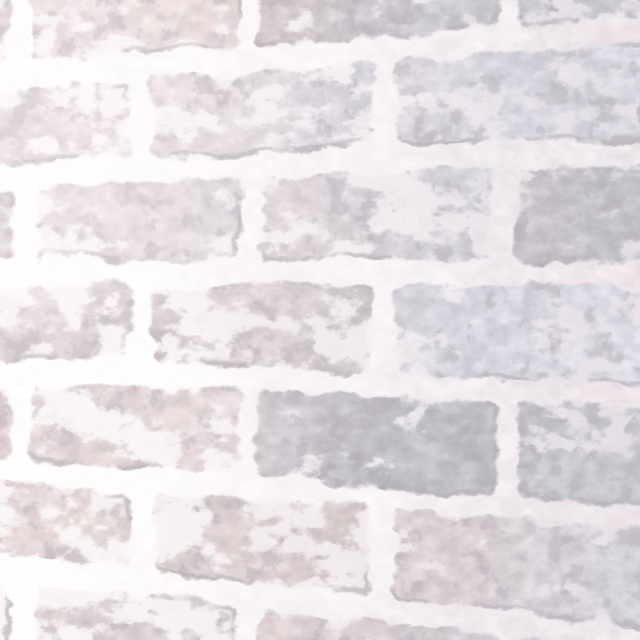
Give the GLSL for this texture, as a Shadertoy shader.

```glsl
// Whitewashed brick wall in running bond, seen at a slight angle and lit from the left.
#define HORIZON 0.573      // height of the level mortar joint
#define ROW_PITCH 0.152    // row height at the left edge
#define ROW_SPREAD 0.039   // growth of the row height toward the right
#define FIRST_JOINT 0.035  // position of the first upright joint
#define BRICK_PITCH 0.332  // brick length at the first joint
#define BRICK_SPREAD 0.0234 // growth of the brick length toward the right
#define ROW_SHIFT 0.54     // offset of every second row, in bricks
#define JOINT_HALF vec2(0.014, 0.018)
#define CORNER 0.012
#define RAGGED 0.030       // roughness of the brick outline
#define SOFT 0.004         // edge softness
#define WASH 0.80          // opacity of the white paint

const vec3 LIT_MORTAR  = vec3(1.00, 0.99, 0.99);
const vec3 DIM_MORTAR  = vec3(0.93, 0.90, 0.92);
const vec3 WARM_BRICK  = vec3(0.87, 0.82, 0.825);
const vec3 COOL_BRICK  = vec3(0.81, 0.805, 0.835);
const vec3 PIT_COLOR   = vec3(0.71, 0.68, 0.71);

float hash(vec2 p) {
    vec3 q = fract(p.xyx * 0.1031);
    q += dot(q, q.yzx + 33.33);
    return fract((q.x + q.y) * q.z);
}

float noise(vec2 p) {
    vec2 i = floor(p), f = fract(p);
    f = f * f * (3.0 - 2.0 * f);
    return mix(mix(hash(i), hash(i + vec2(1, 0)), f.x),
               mix(hash(i + vec2(0, 1)), hash(i + vec2(1, 1)), f.x), f.y);
}

float fbm(vec2 p) {
    float sum = 0.0, amp = 0.52;
    for (int i = 0; i < 5; i++) {
        sum += amp * noise(p);
        p = mat2(1.6, 1.2, -1.2, 1.6) * p + 17.3;
        amp *= 0.5;
    }
    return sum;
}

float roundedBox(vec2 p, vec2 halfSize, float radius) {
    vec2 d = abs(p) - halfSize + radius;
    return length(max(d, 0.0)) + min(max(d.x, d.y), 0.0) - radius;
}

// Wall position in bricks; size receives the local brick extent on the canvas
vec2 wallCoord(vec2 p, out vec2 size) {
    float root = sqrt(max(BRICK_PITCH * BRICK_PITCH
                          + 4.0 * BRICK_SPREAD * (p.x - FIRST_JOINT), 0.0));
    size = vec2(root, ROW_PITCH + ROW_SPREAD * p.x);
    vec2 wall = vec2((root - BRICK_PITCH) / (2.0 * BRICK_SPREAD), (p.y - HORIZON) / size.y);
    wall.x -= ROW_SHIFT * mod(floor(wall.y), 2.0);
    return wall;
}

void mainImage(out vec4 fragColor, in vec2 fragCoord) {
    vec2 p = fragCoord / iResolution.xy;

    // Noise layers: broad clouds, paint patches, fine grain
    float cloud = fbm(p * 5.0 + 3.0);
    float patches = fbm(p * vec2(17.0, 26.0) + 40.0);
    float grain = fbm(p * vec2(52.0, 70.0) + 90.0);

    // Brick cell and its random traits
    vec2 size;
    vec2 bend = 0.010 * (vec2(noise(p * 7.0), noise(p * 7.0 + 50.0)) - 0.5);
    vec2 wall = wallCoord(p + bend, size);
    vec2 id = floor(wall);
    float tone = hash(id + 11.0), wear = hash(id + 27.0), hue = hash(id + 43.0);

    // Ragged outline
    vec2 local = (fract(wall) - 0.5) * size;
    vec2 halfSize = 0.5 * size - JOINT_HALF - 0.008 * vec2(wear, tone * 0.5);
    float dist = roundedBox(local, halfSize, CORNER)
               + RAGGED * (patches - 0.5) + 0.014 * (grain - 0.5);
    float inside = smoothstep(SOFT, -SOFT, dist);

    // Mortar: bright on the left, greyer on the right
    float dim = smoothstep(0.12, 1.05, p.x + 0.5 * (cloud - 0.5));
    vec3 mortar = mix(LIT_MORTAR, DIM_MORTAR, dim);
    mortar -= 0.07 * (grain - 0.5) * (0.4 + dim);

    // Brick face: warm to cool tint, pits and grain
    float cool = smoothstep(0.25, 0.85, p.x + 0.5 * (hue - 0.5));
    vec3 brick = mix(WARM_BRICK, COOL_BRICK, cool);
    brick *= mix(0.95, 1.06, tone);
    brick += 0.16 * (grain - 0.5) + 0.10 * (cloud - 0.5);
    brick = mix(brick, PIT_COLOR, 0.45 * smoothstep(0.56, 0.72, fbm(p * 38.0 + 7.0)));

    // Worn white paint over the face
    float cover = patches + 0.35 * (grain - 0.5) + 0.22 * (wear - 0.5) - 0.10 * dim;
    float wash = smoothstep(0.46, 0.62, cover);
    brick = mix(brick, mortar, WASH * wash);
    vec3 color = mix(mortar, brick, inside);

    // Broken shadow line along the lower and right edges
    vec2 side = local / halfSize;
    float shaded = smoothstep(0.65, 0.95, max(side.x, -side.y));
    float broken = smoothstep(0.44, 0.60, fbm(p * 14.0 + 71.0));
    float line = smoothstep(0.007, 0.001, abs(dist + 0.002)) * shaded * broken;
    color = mix(color, PIT_COLOR, 0.65 * line);

    // Soft glare from the left
    float glare = 0.30 * exp(-9.0 * dot(p - vec2(0.05, 0.72), p - vec2(0.05, 0.72)));
    color = mix(color, LIT_MORTAR, glare);
    fragColor = vec4(clamp(color, 0.0, 1.0), 1.0);
}
```
